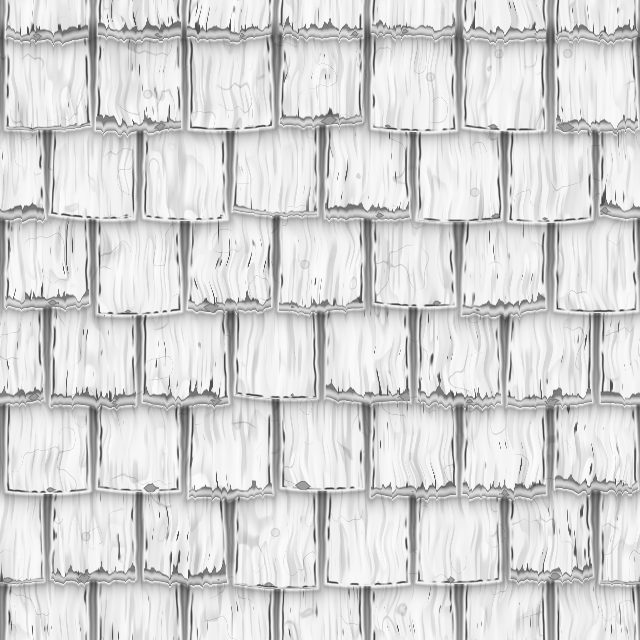
This texture map is drawn by a WebGL 2 fragment shader. Its source:

```glsl
#version 300 es
precision highp float;
// Seven by seven weathered wooden shingles in pale grey, with split and flaked lower edges.
uniform vec2 u_resolution;
out vec4 fragColor;

const float REPEATS = 7.0;         // shingles across and rows down
const float ROW_PHASE = 0.60;      // vertical start of the first row
const float COLUMN_PHASE = 0.02;
const float HALF_WIDTH = 0.462;    // of a shingle, in cells
const float GROOVE_INSET = 0.020;
const float GROOVE_WIDTH = 0.008;
const float BAND_HEIGHT = 0.095;   // broken strip on worn shingles
const float KNOT_CHANCE = 0.2;
const float WOOD = 0.985;
const float BAND_GREY = 0.52;
const float CHIP_GREY = 0.62;
const float CRACK_GREY = 0.25;

float hash(vec2 p) {
  vec3 q = fract(p.xyx * 0.1031);
  q += dot(q, q.yzx + 33.33);
  return fract((q.x + q.y) * q.z);
}

float noise(vec2 p) {
  vec2 i = floor(p), f = fract(p);
  f = f * f * (3.0 - 2.0 * f);
  return mix(mix(hash(i), hash(i + vec2(1, 0)), f.x),
             mix(hash(i + vec2(0, 1)), hash(i + vec2(1, 1)), f.x), f.y);
}

// Piecewise linear noise for splintered edges
float jagged(float x, float seed) {
  float i = floor(x);
  return mix(hash(vec2(i, seed)), hash(vec2(i + 1.0, seed)), fract(x));
}

float wearOf(vec2 id) { return smoothstep(0.3, 0.65, hash(id + 7.3)); }

float bottomOf(float x, vec2 id) {
  float tilt = (hash(id + 21.7) - 0.5) * 0.1;
  float seed = id.x + id.y * 9.0;
  float splinter = jagged(x * 12.0, seed) * 0.6 + pow(jagged(x * 31.0, seed + 70.0), 4.0) - 0.4;
  return 1.0 + (hash(id + 13.1) - 0.5) * 0.1 + tilt * x - 0.14 * x * x + 0.05 * splinter * wearOf(id);
}

// Signed distance to one shingle, open at its top
float shingleDistance(vec2 p, vec2 id) {
  float lean = (hash(id + 31.9) - 0.5) * 0.05 * (p.y - 0.5);
  float wobble = (noise(vec2(p.y * 7.0, id.x * 5.0 + id.y * 37.0)) - 0.5) * 0.014;
  float halfWidth = HALF_WIDTH - 0.02 * hash(id + 4.2) + 0.02 * (p.y - 0.7);
  vec2 q = vec2(abs(p.x + lean + wobble) - halfWidth, p.y - bottomOf(p.x, id));
  return length(max(q, 0.0)) + min(max(q.x, q.y), 0.0);
}

float shingleFace(vec2 p, vec2 id, float d, float px) {
  float wear = wearOf(id), height = bottomOf(p.x, id) - p.y;
  float exposed = smoothstep(-0.05, 0.1, p.y);
  vec2 seed = 60.0 * vec2(hash(id + 2.6), hash(id + 9.4));
  float x = p.x + 0.09 * (noise(vec2(p.x * 2.0, p.y * 3.5) + seed) - 0.5);

  // Soft grain, overlapping fibre sheets and fine flake outlines
  float patchy = noise(vec2(x * 5.0, p.y * 3.0) + seed + 73.0);
  float shade = WOOD - 0.05 * noise(vec2(x * 26.0, p.y * 1.8) + seed);
  float sheet = fract(2.2 * noise(vec2(x * 10.0, p.y * 1.5) + seed + 17.0));
  shade -= 0.11 * patchy * smoothstep(0.5, 0.93, sheet) * smoothstep(1.0, 0.93, sheet);
  shade -= 0.10 * smoothstep(0.6, 0.9, noise(vec2(x * 40.0, p.y * 2.6) + seed + 5.0));
  float flake = noise(vec2(x * 5.0, p.y * 4.0 + 0.3 * jagged(x * 16.0, seed.x)) + seed + 29.0);
  shade -= 0.13 * smoothstep(0.025, 0.0, abs(flake - 0.62)) * smoothstep(0.4, 0.7, patchy);

  // Long thin cracks, denser towards the broken edge
  float crack = noise(vec2(x * 46.0, p.y * 4.5) + seed + 41.0);
  float limit = 0.99 - 0.15 * patchy * (0.35 + wear) - 0.28 * wear * exp(-height * 7.0);
  shade = mix(shade, CRACK_GREY, 0.9 * exposed * smoothstep(limit, limit + 0.13, crack));

  // Round knot
  vec2 knotAt = vec2(hash(id + 51.0) - 0.5, hash(id + 57.0) + 0.25) * 0.65;
  float knot = length(p - knotAt) - 0.045;
  float hasKnot = step(hash(id + 63.0), KNOT_CHANCE);
  shade -= hasKnot * (0.05 * smoothstep(px, -px, knot) + 0.1 * smoothstep(0.014, 0.0, abs(knot)));

  // Broken dark groove of uneven strength just inside the outline
  float dash = noise(vec2(p.x * 22.0, p.y * 9.0) + seed + 90.0);
  float groove = smoothstep(GROOVE_WIDTH + px, 0.0, abs(d + GROOVE_INSET + 0.012 * (dash - 0.5)));
  float rim = smoothstep(-GROOVE_INSET - px, -GROOVE_INSET + px, d);
  shade = mix(shade, WOOD - 0.03, rim);
  shade = mix(shade, CRACK_GREY, exposed * groove * smoothstep(0.15, 0.75, dash));

  // Exposed strip with ragged upper outline and tall thin splits
  float rag = jagged(p.x * 11.0, seed.x) * 0.9 + jagged(p.x * 29.0, seed.y) * 0.4;
  rag += 1.3 * pow(jagged(p.x * 33.0, seed.x + 8.0), 6.0);
  float top = wear * BAND_HEIGHT * (0.4 + rag);
  float inside = smoothstep(px, -px, height - top) * step(0.02, wear);
  float across = clamp(height / (wear * BAND_HEIGHT + 0.01), 0.0, 1.0);
  float strip = BAND_GREY + 0.36 * sin(3.14159 * across) - 0.1 * patchy;
  shade = mix(shade, strip, inside);
  float outline = smoothstep(0.008 + px, 0.0, abs(height - top));
  shade = mix(shade, CRACK_GREY + 0.05, wear * 0.75 * outline * (0.4 + 0.6 * dash));

  // Angular chip near the lower edge
  vec2 c = abs(p - vec2((hash(id + 82.0) - 0.5) * 0.85, bottomOf(p.x, id) - 0.045));
  float chip = max(c.x * 0.7 + c.y, c.y * 1.3) - 0.065 * hash(id + 88.0) - 0.02 * rag + 0.015;
  shade = mix(shade, CHIP_GREY - 0.22 * smoothstep(-0.02, 0.0, chip), smoothstep(px, -px, chip));
  return shade;
}

void main() {
  vec2 uv = gl_FragCoord.xy / u_resolution;
  float px = REPEATS / min(u_resolution.x, u_resolution.y);
  float down = (1.0 - uv.y) * REPEATS + ROW_PHASE;
  float shade = WOOD;

  // Lay the rows from the lowest layer up, each shading what lies beneath
  for (int k = 1; k >= -1; k--) {
    float layer = floor(down) + float(k);
    float row = mod(layer, REPEATS);
    float across = uv.x * REPEATS - COLUMN_PHASE - 0.5 * step(1.0, row) * (1.0 - mod(row, 2.0));
    vec2 p = vec2(fract(across) - 0.5, down - layer);
    vec2 id = vec2(mod(floor(across), REPEATS), row);
    float side = p.x < 0.0 ? -1.0 : 1.0;
    vec2 nextId = vec2(mod(id.x + side, REPEATS), row);
    float d = shingleDistance(p, id);
    float nearest = max(min(d, shingleDistance(p - vec2(side, 0.0), nextId)), 0.0);
    float depth = mix(1.0, 0.6, clamp(p.y, 0.0, 1.0)) * smoothstep(-0.25, 0.0, p.y);
    depth = mix(depth, 0.48, smoothstep(0.8, 1.05, p.y));
    shade *= 1.0 - depth * smoothstep(0.0, 0.04, nearest) * exp(-nearest / 0.07);
    shade = mix(shade, shingleFace(p, id, d, px), smoothstep(0.5 * px, -0.5 * px, d));
  }
  fragColor = vec4(vec3(clamp(shade, 0.0, 1.0)), 1.0);
}
```
